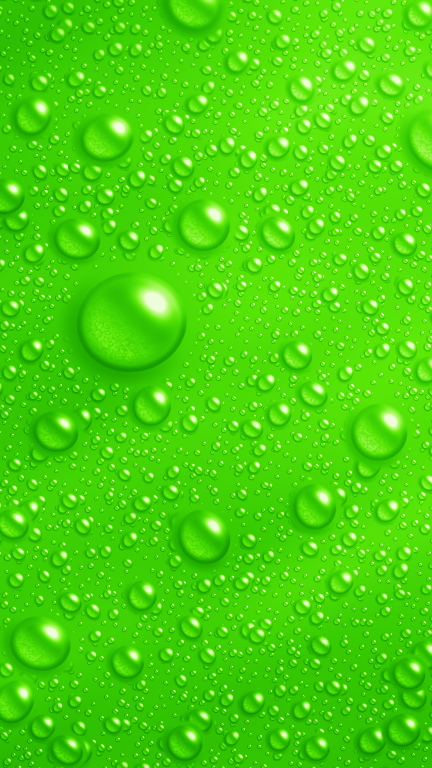
Give the GLSL for this texture, as a WebGL 1 fragment shader.

```glsl
precision highp float;
// Glossy water drops of many sizes scattered on a bright green surface.
uniform vec2 u_resolution;

const vec3 DEEP  = vec3(0.07, 0.56, 0.00);
const vec3 DARK  = vec3(0.13, 0.68, 0.00);
const vec3 MID   = vec3(0.22, 0.80, 0.01);
const vec3 LIGHT = vec3(0.36, 0.91, 0.03);
const vec3 GLOW  = vec3(0.59, 0.96, 0.28);
const vec3 SHINE = vec3(0.75, 0.98, 0.53);
const vec3 WHITE = vec3(0.93, 0.99, 0.85);

const float FINEST_CELL = 0.026;       // spacing of the smallest drops
const float CELL_GROWTH = 2.0;         // spacing ratio between layers
const vec2 RADIUS_RANGE = vec2(0.18, 0.35); // in cells
const vec2 FILL_RANGE = vec2(0.92, 0.50);   // finest to coarsest layer
const float JITTER = 0.52;
const vec2 LIGHT_DIR = vec2(0.71, 0.70);
const vec2 HERO_CENTER = vec2(0.305, 1.032);
const float HERO_RADIUS = 0.128;

vec3 hash3(vec2 p) {
  vec3 q = fract(p.xyx * vec3(0.1031, 0.1030, 0.0973));
  q += dot(q, q.yxz + 33.33);
  return fract((q.xxy + q.yzz) * q.zyx);
}

float noise(vec2 p) {
  vec2 i = floor(p), f = fract(p);
  f = f * f * (3.0 - 2.0 * f);
  float low = mix(hash3(i).x, hash3(i + vec2(1, 0)).x, f.x);
  float high = mix(hash3(i + vec2(0, 1)).x, hash3(i + vec2(1, 1)).x, f.x);
  return mix(low, high, f.y);
}

// Tone scale: -1 deep, 0 dark, 1 mid, 2 light, 3 glow, 4 shine, 5 white.
vec3 palette(float tone) {
  vec3 c = mix(DEEP, DARK, clamp(tone + 1.0, 0.0, 1.0));
  c = mix(c, MID, clamp(tone, 0.0, 1.0));
  c = mix(c, LIGHT, clamp(tone - 1.0, 0.0, 1.0));
  c = mix(c, GLOW, clamp(tone - 2.0, 0.0, 1.0));
  c = mix(c, SHINE, clamp(tone - 3.0, 0.0, 1.0));
  return mix(c, WHITE, clamp(tone - 4.0, 0.0, 1.0));
}

// Broad lighting: bright toward the right, dim at the left and lower corner.
float groundTone(vec2 p) {
  vec2 away = p - vec2(0.95, 1.12);
  float glow = exp(-2.0 * dot(away, away));
  float top = smoothstep(1.2, 1.75, p.y) * smoothstep(-0.1, 0.8, p.x);
  float streaks = noise(vec2(p.x + p.y, 3.0 * (p.y - 0.6 * p.x)) * 1.8);
  return 0.7 + 1.2 * glow + 0.8 * top + 0.9 * (streaks - 0.4);
}

// Paints one drop; d is the offset from its centre in radii.
float paintDrop(float tone, float ground, vec2 d, float radius, float seed, float blur) {
  d.x += 0.4 * (seed - 0.5) * d.y;
  d.y *= 1.0 + 0.2 * (fract(seed * 7.3) - 0.4);
  float r = length(d);
  if (r > 1.5) return tone;
  float soft = min(1.2 / (u_resolution.x * radius) + blur, 0.6);
  float body = 1.0 - smoothstep(1.0 - soft, 1.0 + 0.5 * soft, r);
  float size = smoothstep(0.006, 0.04, radius);
  float huge = smoothstep(0.05, 0.12, radius);
  float facing = dot(d, LIGHT_DIR);

  // Cleared ring with a soft shadow away from the light
  float ring = 1.0 - smoothstep(1.0, 1.4, r);
  tone = mix(tone, ground, min(1.6 * ring, 1.0));
  tone -= 0.95 * ring * smoothstep(0.5, -0.9, facing);

  // Lens shading: lit lower left, dim toward the light, dark rim
  float grain = noise(d * radius * 260.0) - 0.5;
  float caustic = smoothstep(0.2, -0.65, facing) * (1.0 - smoothstep(0.6, 0.95, r));
  float inside = ground - 0.35 + caustic * (1.35 + 1.2 * size * grain);
  inside -= 0.7 * smoothstep(-0.2, 0.3, facing) * (1.0 - smoothstep(0.6, 0.95, r));
  float rim = smoothstep(mix(0.7, 0.84, huge), 0.96, r);
  inside -= 1.3 * rim * (0.35 + 0.65 * smoothstep(0.8, -0.3, d.y));
  inside += 0.9 * size * smoothstep(0.72, 0.88, r) * smoothstep(0.5, 0.85, facing);

  // Highlight: a patch stretched along the rim, broader on small drops
  vec2 h = d - LIGHT_DIR * 0.58;
  h = vec2(dot(h, LIGHT_DIR) * 1.3, dot(h, vec2(-LIGHT_DIR.y, LIGHT_DIR.x)) * 0.8);
  h.x += 0.6 * h.y * h.y;
  float spread = mix(0.46, 0.27, size) + 0.35 * blur;
  inside += (5.4 - 4.0 * blur) * exp(-dot(h, h) / (spread * spread));
  inside += 1.1 * exp(-dot(h, h) * 5.0) * size;
  return mix(tone, inside, body);
}

float paintLayer(float tone, float ground, vec2 p, float level, float blur) {
  float cell = FINEST_CELL * pow(CELL_GROWTH, level);
  float angle = 0.4 + 1.1 * level;
  mat2 turn = mat2(cos(angle), sin(angle), -sin(angle), cos(angle));
  vec2 q = turn * p / cell + 40.0 + 17.0 * level;
  float fill = mix(FILL_RANGE.x, FILL_RANGE.y, level / 3.0);
  for (int j = -1; j <= 1; j++) {
    for (int i = -1; i <= 1; i++) {
      vec2 id = floor(q) + vec2(float(i), float(j));
      vec3 rnd = hash3(id + 7.0 * level);
      vec3 pick = hash3(id + 71.3);
      if (pick.x > fill) continue;
      float r = mix(RADIUS_RANGE.x, RADIUS_RANGE.y, rnd.z * rnd.z);
      vec2 center = id + 0.5 + JITTER * (rnd.xy - 0.5);
      vec2 offset = (q - center) * turn;
      // Keep clear of the hero drop
      if (distance(p - offset * cell, HERO_CENTER) < HERO_RADIUS * 1.1 + r * cell) continue;
      tone = paintDrop(tone, ground, offset / r, r * cell, pick.y, blur);
    }
  }
  return tone;
}

void main() {
  vec2 p = gl_FragCoord.xy / u_resolution.x;
  float ground = groundTone(p);
  float blur = 0.3 * smoothstep(1.3, 1.8, p.y); // shallow focus at the top
  float tone = ground;
  for (int k = 0; k < 4; k++) tone = paintLayer(tone, ground, p, float(k), blur);
  tone = paintDrop(tone, ground, (p - HERO_CENTER) / HERO_RADIUS, HERO_RADIUS, 0.4, 0.0);
  gl_FragColor = vec4(palette(tone), 1.0);
}
```
